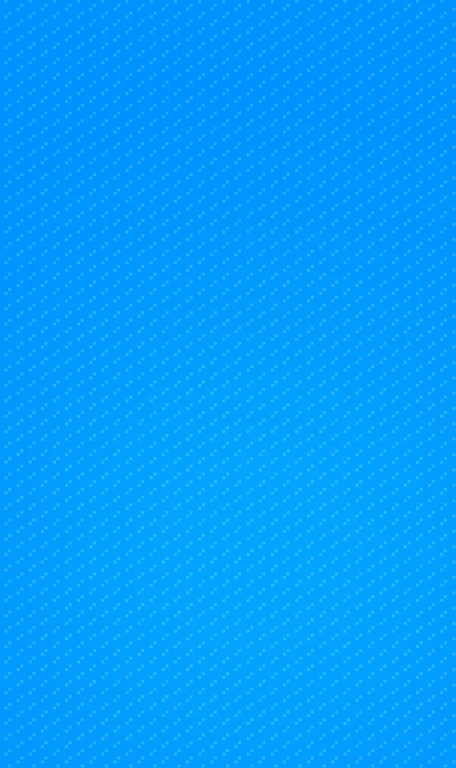
Reproduce this pattern procedurally as a Shadertoy shader.

```glsl
// Bright blue backdrop lit by a soft off-centre glow, covered by a staggered
// lattice of tiny marks. Each mark is two pale squares touching along a rising
// diagonal; two interleaved grids give the half-step stagger.

float hash(vec2 cell) {
    vec3 h = fract(cell.xyx * vec3(0.1031, 0.1030, 0.0973));
    h += dot(h, h.yzx + 33.33);
    return fract((h.x + h.y) * h.z);
}

float squareMask(vec2 p, float halfSide, float blur) {
    vec2 cover = 1.0 - smoothstep(halfSide - blur, halfSide + blur, abs(p));
    return cover.x * cover.y;
}

// Two squares, mirrored through the centre of the mark
float diagonalMark(vec2 p, float blur) {
    vec2 offset = vec2(0.0024);
    return max(squareMask(p - offset, 0.0019, blur),
               squareMask(p + offset, 0.0019, blur));
}

// Radial glow, with distance measured in canvas heights
vec3 backdrop(vec2 uv, float aspect) {
    float d = length((uv - vec2(0.57, 0.28)) * vec2(aspect, 1.0));
    return mix(vec3(0.012, 0.645, 1.0), vec3(0.0, 0.575, 1.0),
               smoothstep(0.0, 0.65, d));
}

void mainImage(out vec4 fragColor, in vec2 fragCoord) {
    vec2 uv = fragCoord / iResolution.xy;
    float aspect = iResolution.x / iResolution.y;
    float blur = max(0.0009, 0.5 / iResolution.y);

    // Repeats across and down, and the size of one repeat in canvas heights
    vec2 repeats = vec2(18.84, 50.0);
    vec2 cellSize = vec2(aspect, 1.0) / repeats;

    // Two grids, the second shifted by half a repeat both ways
    float marks = 0.0;
    for (int i = 0; i < 2; i++) {
        vec2 grid = uv * repeats - vec2(0.826, 0.525) - 0.5 * float(i);
        vec2 cell = floor(grid + 0.5);
        float strength = 0.85 + 0.3 * hash(cell + 64.0 * float(i + 1));
        marks += strength * diagonalMark((grid - cell) * cellSize, blur);
    }

    vec3 color = backdrop(uv, aspect) + marks * vec3(0.15, 0.09, 0.0);
    fragColor = vec4(min(color, 1.0), 1.0);
}
```
